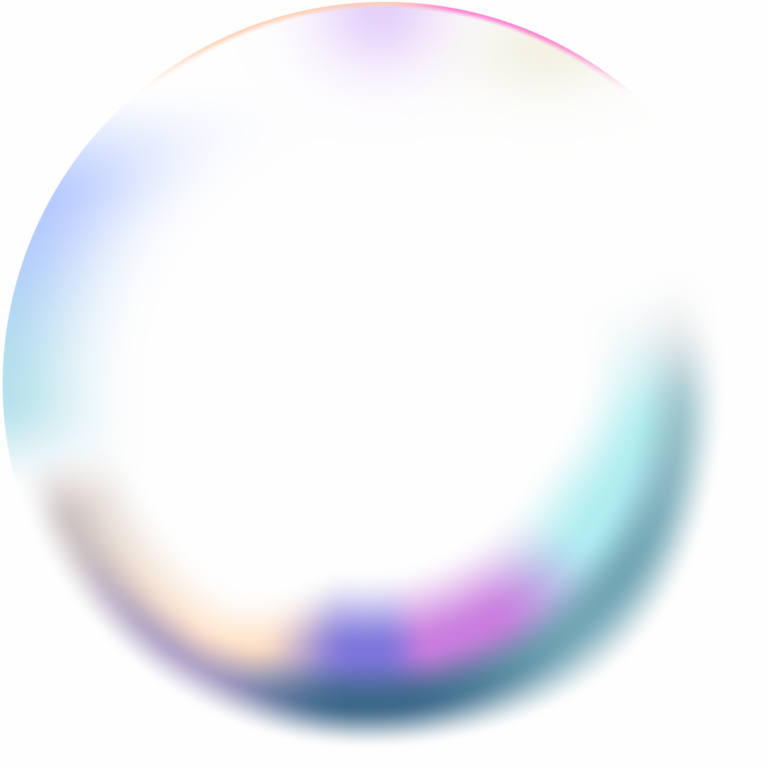
Give the GLSL for this background, as a Shadertoy shader.

```glsl
// Smooth step that also accepts descending edges
float ramp(float a, float b, float x) {
    float k = clamp((x - a) / (b - a), 0.0, 1.0);
    return k * k * (3.0 - 2.0 * k);
}

float bell(vec2 p) { return exp(-dot(p, p)); }

// Pale tints on the upper and left sides of the bubble
vec3 bubbleTints(vec3 color, vec2 uv, float depth) {
    // Blue to aqua glow hugging the left side
    vec3 side = mix(vec3(0.70, 0.88, 0.92), vec3(0.71, 0.79, 1.0), ramp(0.48, 0.74, uv.y));
    float sideGlow = pow(ramp(0.21, -0.01, depth), 1.6) * ramp(0.35, 0.49, uv.y)
                   * ramp(0.89, 0.73, uv.y) * ramp(0.5, 0.2, uv.x);
    color = mix(color, side, sideGlow);

    // Lilac and cream glows below the top edge
    color = mix(color, vec3(0.89, 0.80, 0.98), 0.9 * bell((uv - vec2(0.495, 0.985)) / vec2(0.085, 0.075)));
    color = mix(color, vec3(0.94, 0.93, 0.86), 0.75 * bell((uv - vec2(0.71, 0.935)) / vec2(0.10, 0.06)));

    // Thin peach and pink rim
    vec3 rim = mix(vec3(1.0, 0.80, 0.68), vec3(1.0, 0.45, 0.80), ramp(0.50, 0.60, uv.x));
    float rimGlow = ramp(0.010, 0.0, depth) * ramp(0.87, 0.96, uv.y);
    return mix(color, rim, 0.9 * rimGlow);
}

// Iridescent crescent; angle is zero at the bottom and grows to the right
vec3 crescent(vec3 color, float r, float angle) {
    // Bright inner colours around the arc
    vec3 inner = mix(vec3(0.85, 0.81, 0.78), vec3(1.0, 0.87, 0.75), ramp(-1.2, -0.55, angle));
    inner = mix(inner, vec3(0.49, 0.46, 0.86), ramp(-0.42, -0.04, angle));
    inner = mix(inner, vec3(0.79, 0.49, 0.87), ramp(0.05, 0.26, angle));
    inner = mix(inner, vec3(0.69, 0.93, 0.94), ramp(0.48, 0.98, angle));
    inner = mix(inner, vec3(0.80, 0.90, 0.91), ramp(1.4, 1.9, angle));

    // Darker outer colours
    vec3 outer = mix(vec3(0.80, 0.76, 0.76), vec3(0.66, 0.61, 0.77), ramp(-1.15, -0.6, angle));
    outer = mix(outer, vec3(0.24, 0.41, 0.54), ramp(-0.55, -0.04, angle));
    outer = mix(outer, vec3(0.45, 0.65, 0.71), ramp(0.08, 0.75, angle));
    outer = mix(outer, vec3(0.60, 0.76, 0.79), ramp(0.9, 1.5, angle));
    outer = mix(outer, vec3(0.78, 0.80, 0.81), ramp(1.5, 1.85, angle));

    float left = ramp(-0.1, -0.6, angle);
    float right = ramp(1.0, 1.6, angle);
    vec3 tint = mix(inner, outer, ramp(0.350 + 0.02 * left, 0.418 + 0.02 * left, r));

    // Soft radial edges and fading tips
    float start = 0.24 + 0.07 * left + 0.035 * right;
    float flare = 0.022 * bell(vec2((angle - 0.75) / 0.4, 0.0));
    float alpha = ramp(start, start + 0.11, r)
                * ramp(0.476 + flare - 0.004 * right, 0.418 - 0.012 * right, r)
                * ramp(-1.38, -1.12, angle) * ramp(1.95, 1.4, angle);
    return mix(color, tint, alpha);
}

void mainImage(out vec4 fragColor, in vec2 fragCoord) {
    vec2 uv = fragCoord / iResolution.xy;
    float pixel = 1.0 / iResolution.y;
    vec3 paper = vec3(0.995);

    // Bubble disc with a smooth edge
    float depth = 0.4975 - length(uv - vec2(0.501, 0.5));
    float disc = ramp(-pixel, pixel, depth);
    vec3 color = mix(paper, bubbleTints(paper, uv, max(depth, 0.0)), disc);

    // Blurred crescent along the lower side
    vec2 p = uv - vec2(0.475, 0.5);
    color = crescent(color, length(p), atan(p.x, -p.y));

    fragColor = vec4(color, 1.0);
}
```
